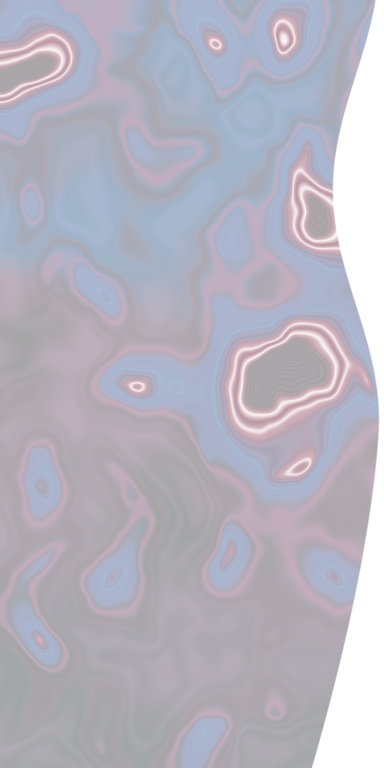
Write a WebGL 1 fragment shader that draws this texture.

```glsl
precision highp float;
// Pale marbled skin of nested contour rings inside a curved silhouette on white.
// A height field of warped noise and scattered peaks is coloured by level,
// over a ground that fades from blue at the top to mauve and grey below.
uniform vec2 u_resolution;

float hash(vec2 p) {
  vec3 q = fract(vec3(p.xyx) * 0.1031);
  q += dot(q, q.yzx + 33.33);
  return fract((q.x + q.y) * q.z);
}

float noise(vec2 p) {
  vec2 i = floor(p), f = fract(p);
  f = f * f * f * (f * (f * 6.0 - 15.0) + 10.0);
  return mix(mix(hash(i), hash(i + vec2(1.0, 0.0)), f.x),
             mix(hash(i + vec2(0.0, 1.0)), hash(i + 1.0), f.x), f.y);
}

float fbm(vec2 p) {
  return 0.6 * noise(p) + 0.28 * noise(p * 2.1 + 7.3) + 0.12 * noise(p * 4.3 + 3.1);
}

// Soft ring-shaped level line of the height field
float band(float height, float level, float width) {
  float d = (height - level) / width;
  return exp(-d * d);
}

// One jittered, tilted, mostly upright peak per cell
float scatteredPeaks(vec2 p) {
  vec2 cell = floor(p);
  float sum = 0.0;
  for (int j = -1; j <= 1; j++) {
    for (int i = -1; i <= 1; i++) {
      vec2 id = cell + vec2(float(i), float(j));
      vec2 center = id + 0.2 + 0.6 * vec2(hash(id + 11.7), hash(id + 47.2));
      float tilt = 1.4 * (hash(id + 83.1) - 0.5);
      vec2 d = p - center;
      d = vec2(cos(tilt) * d.x + sin(tilt) * d.y, cos(tilt) * d.y - sin(tilt) * d.x);
      float r = length(d * vec2(1.3, 0.82));
      float chance = hash(id + 29.4);
      float strength = mix(0.15, 1.1, chance * chance);
      float size = mix(0.6, 1.1, hash(id + 61.9));
      float fade = 1.0 - smoothstep(0.35, 0.9, r);
      sum += strength * fade * exp(-3.2 * sqrt(r * r + 0.008) / size);
    }
  }
  return sum;
}

// Elongated peak along the segment from a to b
float ridge(vec2 p, vec2 a, vec2 b, float reach) {
  vec2 ab = b - a;
  float t = clamp(dot(p - a, ab) / dot(ab, ab), 0.0, 1.0);
  return 1.35 * exp(-length(p - a - ab * t) / reach);
}

float silhouette(float y) {
  float waist = 0.4635 + 0.03 * cos(3.14159 * (y - 0.453) / 0.3);
  float taper = 0.4935 - 0.287 * pow(max(0.453 - y, 0.0), 1.5);
  return y > 0.453 ? waist : taper;
}

vec3 groundColor(vec2 p) {
  float tone = fbm(p * 6.0 + 21.0);
  vec3 blue = mix(vec3(0.67, 0.69, 0.75), vec3(0.64, 0.71, 0.80), smoothstep(0.3, 0.6, tone));
  vec3 mauve = mix(vec3(0.65, 0.65, 0.65), vec3(0.73, 0.68, 0.72), smoothstep(0.35, 0.7, tone));
  vec3 gray = mix(vec3(0.65, 0.66, 0.67), vec3(0.69, 0.67, 0.70), smoothstep(0.35, 0.7, tone));
  float y = p.y + 0.25 * (noise(p * 7.0 + 5.0) - 0.5) + 0.15 * (p.x - 0.25);
  vec3 c = mix(gray, mauve, smoothstep(0.15, 0.45, y));
  return mix(c, blue, smoothstep(0.55, 0.72, y));
}

void main() {
  vec2 p = gl_FragCoord.xy / u_resolution * vec2(0.5, 1.0);
  vec2 warp = vec2(fbm(p * 9.0 + 2.0), fbm(p * 9.0 + 40.0)) - 0.5;
  vec2 q = p + 0.07 * warp;

  // Height field: gentle swell, scattered peaks and three large ridges
  float large = ridge(q, vec2(0.350, 0.492), vec2(0.396, 0.530), 0.042)
              + ridge(q, vec2(0.399, 0.713), vec2(0.405, 0.735), 0.031)
              + ridge(q, vec2(0.005, 0.895), vec2(0.050, 0.915), 0.036);
  float height = 0.1 + 0.32 * fbm(q * 8.0 + 13.0) + large
               + scatteredPeaks(q * 9.0 + 3.0) * (1.0 - min(large, 1.0));

  // Faint contours on the ground, then rings of rising contrast
  vec3 c = groundColor(p);
  c += vec3(0.014, 0.008, 0.011) * sin(height * 75.0);
  c = mix(c, vec3(0.67, 0.64, 0.66), 0.6 * band(height, 0.37, 0.03));
  c = mix(c, vec3(0.78, 0.68, 0.75), 0.75 * band(height, 0.45, 0.025));
  c = mix(c, vec3(0.67, 0.71, 0.82), 0.85 * smoothstep(0.46, 0.54, height));
  c = mix(c, vec3(0.65, 0.73, 0.82), 0.6 * band(height, 0.63, 0.03));
  c = mix(c, vec3(0.69, 0.66, 0.72), 0.8 * smoothstep(0.66, 0.72, height));
  c = mix(c, vec3(0.79, 0.66, 0.70), smoothstep(0.74, 0.82, height));
  c = mix(c, vec3(0.95, 0.89, 0.91), band(height, 0.87, 0.03));
  c = mix(c, vec3(0.72, 0.60, 0.64), 0.8 * band(height, 0.94, 0.025));
  c = mix(c, vec3(0.97, 0.93, 0.94), band(height, 1.03, 0.04));
  c = mix(c, vec3(0.67, 0.65, 0.66), smoothstep(1.08, 1.18, height));
  c += 0.012 * sin(height * 110.0) * smoothstep(0.5, 0.7, height);

  // White outside the silhouette
  float edge = silhouette(p.y) - p.x;
  float pixel = 0.5 / u_resolution.x;
  c = mix(vec3(1.0), c, smoothstep(-pixel, pixel, edge));
  gl_FragColor = vec4(c, 1.0);
}
```
